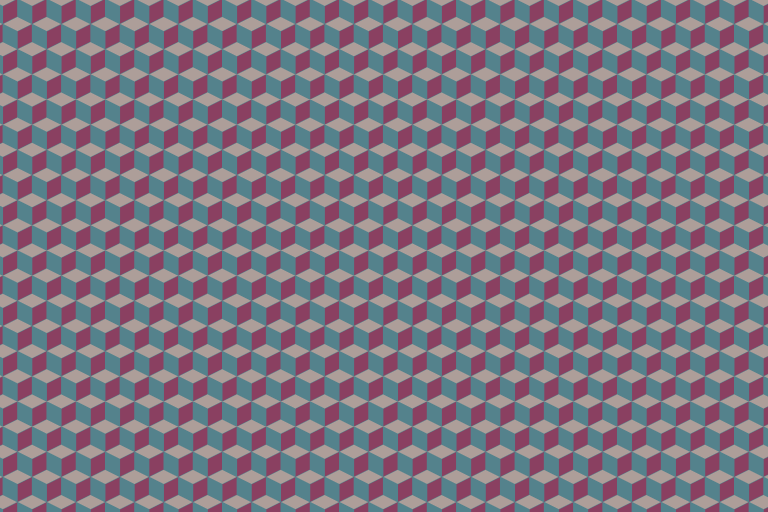
Reproduce this pattern procedurally as a Shadertoy shader.

```glsl
const float CUBES_ACROSS = 26.25;           // cubes over the canvas width
const float ROW_PITCH = 0.86;               // all lengths in cube widths
const float LID_SLOPE = 0.5;                // rise over run of the lid edges
const float SEAM = 0.008;                   // half width of the seam
const vec2 ANCHOR = vec2(0.096, -0.039);    // lid centre of row zero, from top left

const vec3 LEFT_COLOR = vec3(0.33, 0.51, 0.55);
const vec3 RIGHT_COLOR = vec3(0.54, 0.25, 0.38);
const vec3 LID_COLOR = vec3(0.68, 0.62, 0.60);

float coverage(float dist, float pixel) {
    return clamp(dist / pixel + 0.5, 0.0, 1.0);
}

// Signed distance to the lids, positive inside; covers this row and the next
float lidDistance(float x, float y) {
    float upper = LID_SLOPE * (0.5 - abs(x)) - y;
    float lower = LID_SLOPE * abs(x) - (ROW_PITCH - y);
    return max(upper, lower) / sqrt(1.0 + LID_SLOPE * LID_SLOPE);
}

// Signed distance to the right-hand faces, positive inside
float rightDistance(float x) {
    return sign(x) * min(abs(x), 0.5 - abs(x));
}

void mainImage(out vec4 fragColor, in vec2 fragCoord) {
    float pixel = CUBES_ACROSS / iResolution.x;
    vec2 p = vec2(fragCoord.x, iResolution.y - fragCoord.y) * pixel - ANCHOR;

    // Staggered rows: x runs from the cube axis, y down from the lid centre
    float row = floor(p.y / ROW_PITCH);
    float y = p.y - row * ROW_PITCH;
    float x = fract(p.x + 0.5 * mod(row, 2.0) + 0.5) - 0.5;

    // Faces over the seam colour
    float lid = lidDistance(x, y);
    float right = min(rightDistance(x), -lid);
    vec3 color = mix(LEFT_COLOR, RIGHT_COLOR, coverage(right - SEAM, pixel));
    color = mix(color, LID_COLOR, coverage(lid - SEAM, pixel));

    fragColor = vec4(color, 1.0);
}
```
